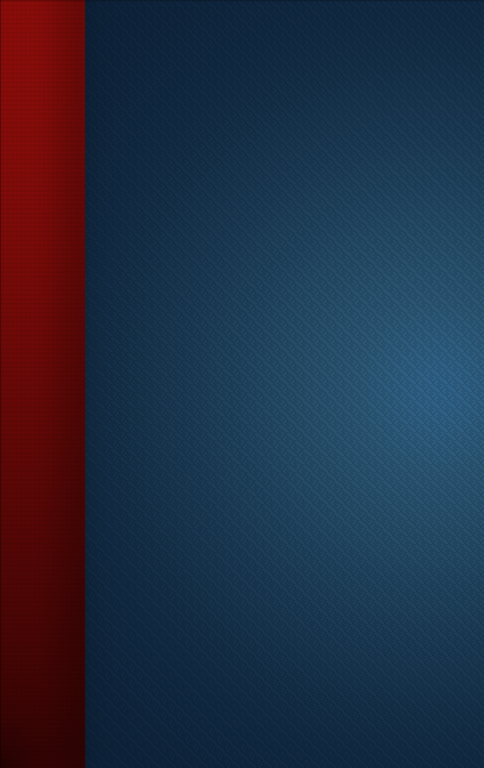
This background is drawn by a WebGL 2 fragment shader. Its source:

```glsl
#version 300 es
precision highp float;

uniform vec2 u_resolution;
out vec4 fragColor;

#define BAND_EDGE 0.176
#define GLOW_CENTER vec2(0.91, 0.495)
#define GLOW_FALLOFF 7.5
#define KEY_PERIOD 0.0208
#define KEY_CONTRAST 0.13
#define WEAVE_COUNT 170.0
#define WEAVE_CONTRAST 0.035

const vec3 NAVY = vec3(0.045, 0.125, 0.215);
const vec3 STEEL = vec3(0.170, 0.340, 0.450);
const vec3 AZURE = vec3(0.005, 0.025, 0.060);
const vec3 CRIMSON = vec3(0.500, 0.045, 0.035);
const vec3 MAROON = vec3(0.245, 0.016, 0.014);
const float TAU = 6.2831853;

// Distance to a line segment
float segment(vec2 p, vec2 a, vec2 b) {
    vec2 along = b - a;
    float t = clamp(dot(p - a, along) / dot(along, along), 0.0, 1.0);
    return length(p - a - along * t);
}

// Interlocking hooks on a diagonal grid, 1 on the strokes
float keyPattern(vec2 p, float pixel) {
    vec2 q = vec2(p.x + p.y, p.y - p.x) / KEY_PERIOD;
    vec2 c = fract(q) - 0.5;
    // Half-turn symmetry joins two hooks into one S-shaped key
    c *= c.y < 0.0 ? -1.0 : 1.0;
    float d = segment(c, vec2(-0.5, 0.5), vec2(0.27, 0.5));
    d = min(d, segment(c, vec2(0.27, 0.5), vec2(0.27, 0.18)));
    d = min(d, segment(c, vec2(0.27, 0.18), vec2(-0.05, 0.18)));
    d = min(d, segment(c, vec2(-0.32, 0.5), vec2(-0.32, 0.0)));
    d = min(d, segment(c, vec2(-0.32, 0.0), vec2(0.32, 0.0)));
    float blur = 1.4 * pixel / KEY_PERIOD;
    return 1.0 - smoothstep(0.07 - 0.5 * blur, 0.07 + 0.5 * blur, d);
}

// Blue panel with a soft light near the right side
vec3 bluePanel(vec2 uv, float aspect, float pixel) {
    vec2 offset = (uv - GLOW_CENTER) * vec2(aspect, 1.0);
    float r2 = dot(offset, offset);
    vec3 color = mix(NAVY, STEEL, exp(-GLOW_FALLOFF * r2));
    color += AZURE * exp(-180.0 * r2);
    float key = keyPattern(uv * vec2(aspect, 1.0), pixel);
    return color * (1.0 + KEY_CONTRAST * (0.4 - key));
}

// Red cloth band, brighter at the top and shaded toward its sides
vec3 redBand(vec2 uv, float aspect, float pixel) {
    float x = uv.x / BAND_EDGE;
    vec3 color = mix(MAROON, CRIMSON, smoothstep(-0.05, 1.0, uv.y));
    color *= mix(1.04, 0.80, smoothstep(0.35, 1.0, x));
    color *= 1.0 - 0.5 * exp(-14.0 * length(vec2(uv.x * aspect, uv.y)));
    color *= mix(0.65, 1.0, smoothstep(0.0, 2.0 * pixel, uv.x * aspect));
    vec2 thread = sin(uv * vec2(aspect, 1.0) * WEAVE_COUNT * TAU);
    return color * (1.0 + WEAVE_CONTRAST * (thread.y + 0.5 * thread.x));
}

void main() {
    vec2 uv = gl_FragCoord.xy / u_resolution;
    float aspect = u_resolution.x / u_resolution.y;
    float pixel = 1.0 / u_resolution.y;

    vec3 blue = bluePanel(uv, aspect, pixel);
    vec3 red = redBand(uv, aspect, pixel);

    // Crisp seam with a faint shadow on the panel
    float fromSeam = (uv.x - BAND_EDGE) * aspect;
    blue *= 1.0 - 0.12 * exp(-max(fromSeam, 0.0) * 60.0);
    float panel = smoothstep(-0.5 * pixel, 0.5 * pixel, fromSeam);
    vec3 color = mix(red, blue, panel);

    // Thin dark line along the top
    color *= mix(0.8, 1.0, smoothstep(0.0, 2.5 * pixel, 1.0 - uv.y));
    fragColor = vec4(color, 1.0);
}
```
